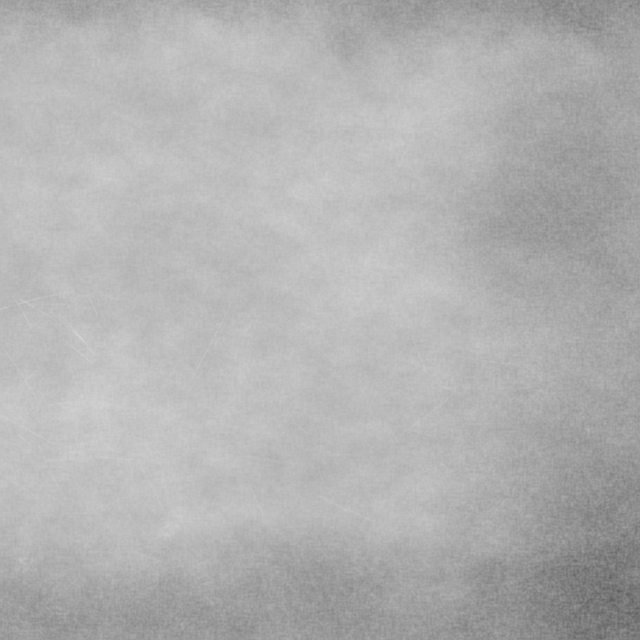
Give the GLSL for this texture, as a Shadertoy shader.

```glsl
// Worn grey plaster: soft light field, dark cloudy borders, fine fabric grain and faint scratches.

const float LIGHT_GREY      = 0.745;
const float TOP_SHADE       = 0.125;
const float BOTTOM_SHADE    = 0.135;
const float RIGHT_SHADE     = 0.085;
const float CORNER_SHADE    = 0.125;
const float PATCH_SHADE     = 0.065;
const float CLOUD_CONTRAST  = 0.075;
const float MOTTLE_CONTRAST = 0.050;
const float GRAIN_CONTRAST  = 0.042;
const float WEAVE_CONTRAST  = 0.022;
const float SCUFF_STRENGTH  = 0.060;
const float SCRATCH_STRENGTH = 0.040;
const float SCRATCH_WIDTH   = 0.0008;
const int   SCRATCH_COUNT   = 44;

vec2 hash2(vec2 p) {
    vec3 q = fract(vec3(p.xyx) * vec3(0.1031, 0.1030, 0.0973));
    q += dot(q, q.yzx + 33.33);
    return fract((q.xx + q.yz) * q.zy);
}

vec2 randomDirection(vec2 cell) {
    float angle = 6.2832 * hash2(cell + 71.0).x;
    return vec2(cos(angle), sin(angle));
}

float gradientNoise(vec2 p) {
    vec2 i = floor(p), f = fract(p);
    vec2 u = f * f * f * (f * (f * 6.0 - 15.0) + 10.0);
    vec2 e = vec2(0.0, 1.0);
    float a = dot(randomDirection(i), f);
    float b = dot(randomDirection(i + e.yx), f - e.yx);
    float c = dot(randomDirection(i + e.xy), f - e.xy);
    float d = dot(randomDirection(i + e.yy), f - e.yy);
    return mix(mix(a, b, u.x), mix(c, d, u.x), u.y);
}

float fbm(vec2 p) {
    float sum = 0.0, weight = 0.6;
    for (int i = 0; i < 5; i++) {
        sum += weight * gradientNoise(p);
        p = mat2(1.6, 1.2, -1.2, 1.6) * p + 17.3;
        weight *= 0.55;
    }
    return sum;
}

float blob(vec2 p, vec2 center, vec2 radius) {
    vec2 d = (p - center) / radius;
    return exp(-dot(d, d));
}

// Darkening toward the edges, with cloudy outlines
float borderShade(vec2 p) {
    vec2 q = p + 0.10 * vec2(fbm(p * 5.0 + 3.0), fbm(p * 5.0 + 41.0));
    float shade = TOP_SHADE * smoothstep(0.89, 1.02, q.y);
    shade += BOTTOM_SHADE * smoothstep(0.20, 0.02, q.y);
    shade += RIGHT_SHADE * smoothstep(0.62, 1.0, q.x);
    shade += CORNER_SHADE * blob(q, vec2(0.96, 0.17), vec2(0.19, 0.17));
    shade += PATCH_SHADE * blob(q, vec2(0.85, 0.67), vec2(0.16, 0.14));
    return shade;
}

// Thin, slightly bent strokes gathered in the lower left
float scratches(vec2 p, float pixel) {
    float width = max(SCRATCH_WIDTH, 0.5 * pixel);
    float sum = 0.0;
    for (int i = 0; i < SCRATCH_COUNT; i++) {
        vec2 place = hash2(vec2(float(i), 5.0));
        vec2 form = hash2(vec2(float(i), 23.0));
        vec2 center = vec2(0.03 + 0.75 * place.x * place.x, 0.03 + 0.50 * place.y);
        float angle = mix(-1.2, 1.1, form.x);
        float halfLength = mix(0.02, 0.11, form.y * form.y);
        vec2 along = vec2(cos(angle), sin(angle));
        vec2 d = p - center;
        float s = dot(d, along);
        float bend = (place.x - 0.5) * 1.5 * s * s;
        float t = abs(dot(d, vec2(-along.y, along.x)) - bend);
        float line = 1.0 - smoothstep(0.0, width + pixel, t);
        float taper = 1.0 - smoothstep(0.3, 1.0, abs(s) / halfLength);
        sum += line * taper * mix(0.3, 1.0, place.y);
    }
    return min(sum, 1.3) * (0.7 + 0.8 * gradientNoise(p * 60.0));
}

void mainImage(out vec4 fragColor, in vec2 fragCoord) {
    float pixel = 1.0 / iResolution.y;
    vec2 p = fragCoord / iResolution.xy;

    // Broad tone
    float shade = borderShade(p);
    float tone = LIGHT_GREY - shade;
    tone += CLOUD_CONTRAST * fbm(p * vec2(3.0, 4.5) + 9.0);
    tone += MOTTLE_CONTRAST * fbm(p * vec2(17.0, 23.0) + 60.0);

    // Fine grain and cloth weave, stronger in the dark borders
    float wear = 0.6 + 5.0 * shade;
    float grain = gradientNoise(p * 230.0) + 0.7 * gradientNoise(p * 105.0 + 30.0);
    float weave = gradientNoise(p * vec2(55.0, 250.0)) + gradientNoise(p * vec2(250.0, 70.0) + 80.0);
    tone += wear * (GRAIN_CONTRAST * grain + WEAVE_CONTRAST * weave);

    // Pale rubbed spots and scratches
    float rubbed = smoothstep(0.12, 0.50, fbm(p * vec2(11.0, 14.0) + 130.0));
    float flecks = 0.5 + gradientNoise(p * vec2(120.0, 150.0) + 7.0);
    tone += SCUFF_STRENGTH * rubbed * flecks * smoothstep(0.5, 0.1, p.y);
    tone += SCRATCH_STRENGTH * scratches(p, pixel);

    fragColor = vec4(vec3(clamp(tone, 0.0, 1.0)), 1.0);
}
```
